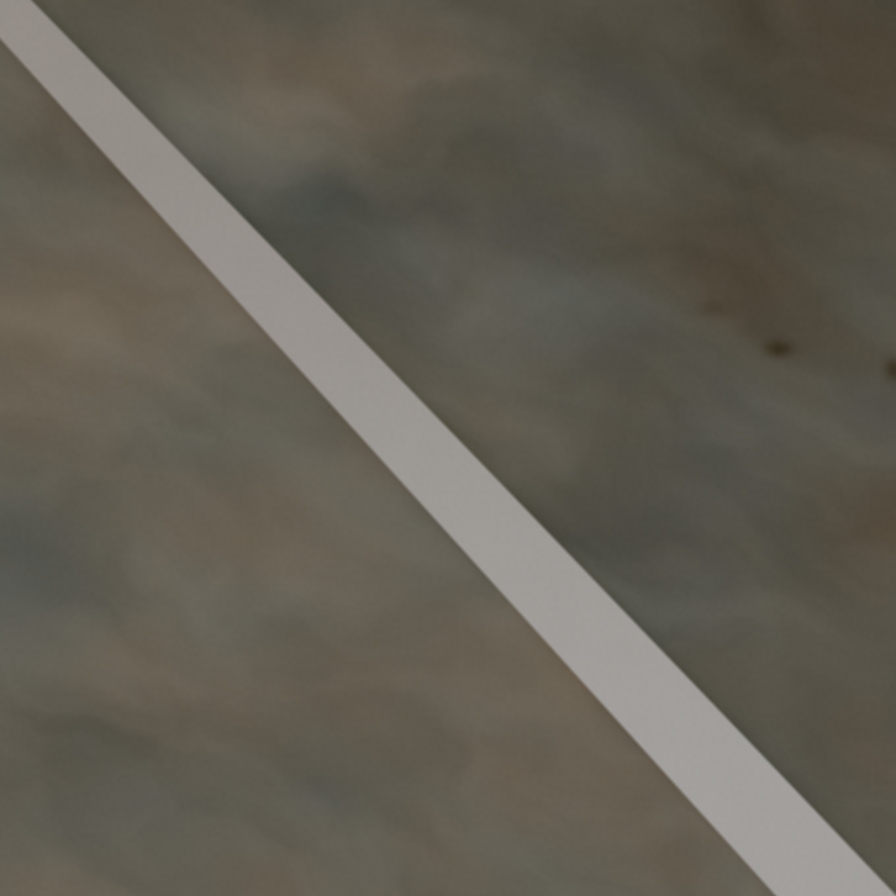
Write a WebGL 2 fragment shader that draws this texture.

```glsl
#version 300 es
precision highp float;
// A pale painted stripe crossing a mottled grey-brown floor on the diagonal.
// The floor is two base tones plus soft patches and warped gradient noise;
// the stripe is the area between two edges that widen toward the lower right.

#define FLOOR_LEFT   vec3(0.393, 0.371, 0.325)
#define FLOOR_RIGHT  vec3(0.338, 0.325, 0.287)
#define STRIPE_FAR   vec3(0.580, 0.555, 0.535)
#define STRIPE_NEAR  vec3(0.635, 0.625, 0.612)
#define WARMTH       vec3(0.8, 0.0, -0.6)
#define MOTTLE       0.075
#define EDGE_SOFT    0.0028
#define FRINGE_WIDTH 0.007

uniform vec2 u_resolution;
out vec4 fragColor;

vec2 hashGradient(vec2 cell) {
    vec3 h = fract(vec3(cell.xyx) * vec3(0.1031, 0.1030, 0.0973));
    h += dot(h, h.yzx + 33.33);
    float angle = 6.2832 * fract((h.x + h.y) * h.z);
    return vec2(cos(angle), sin(angle));
}

float gradientNoise(vec2 p) {
    vec2 i = floor(p), f = fract(p);
    vec2 u = f * f * f * (f * (f * 6.0 - 15.0) + 10.0);
    vec2 e = vec2(1.0, 0.0);
    float a = dot(hashGradient(i), f);
    float b = dot(hashGradient(i + e.xy), f - e.xy);
    float c = dot(hashGradient(i + e.yx), f - e.yx);
    float d = dot(hashGradient(i + e.xx), f - e.xx);
    return mix(mix(a, b, u.x), mix(c, d, u.x), u.y);
}

float fbm(vec2 p) {
    float sum = 0.0, amplitude = 0.5;
    for (int k = 0; k < 5; k++) {
        sum += amplitude * gradientNoise(p);
        p = mat2(1.6, 1.1, -1.1, 1.6) * p + 7.3;
        amplitude *= 0.48;
    }
    return sum;
}

// Soft elliptical patch; tone holds (lightness, warmth)
vec2 patchTone(vec2 p, vec2 center, vec2 radius, vec2 tone) {
    vec2 q = (p - center) / radius;
    return tone * exp(-dot(q, q));
}

vec2 rightPatches(vec2 p) {
    vec2 t = patchTone(p, vec2(0.97, 0.98), vec2(0.30, 0.15), vec2(-0.060, 0.010));
    t += patchTone(p, vec2(0.84, 0.73), vec2(0.17, 0.11), vec2(-0.045, 0.012));
    t += patchTone(p, vec2(0.27, 0.87), vec2(0.10, 0.07), vec2(0.070, 0.008));
    t += patchTone(p, vec2(0.42, 0.94), vec2(0.20, 0.07), vec2(0.025, 0.015));
    t += patchTone(p, vec2(0.35, 0.76), vec2(0.11, 0.06), vec2(-0.028, -0.015));
    t += patchTone(p, vec2(0.60, 0.63), vec2(0.13, 0.09), vec2(0.030, -0.012));
    t += patchTone(p, vec2(0.69, 0.43), vec2(0.10, 0.05), vec2(-0.030, -0.006));
    t += patchTone(p, vec2(0.97, 0.41), vec2(0.08, 0.05), vec2(-0.035, 0.022));
    t += patchTone(p, vec2(0.90, 0.32), vec2(0.10, 0.06), vec2(0.012, 0.004));
    return t;
}

vec2 leftPatches(vec2 p) {
    vec2 t = patchTone(p, vec2(0.06, 0.86), vec2(0.12, 0.08), vec2(-0.025, -0.006));
    t += patchTone(p, vec2(0.13, 0.63), vec2(0.15, 0.09), vec2(0.018, 0.010));
    t += patchTone(p, vec2(0.03, 0.37), vec2(0.11, 0.10), vec2(-0.025, -0.022));
    t += patchTone(p, vec2(0.38, 0.38), vec2(0.15, 0.08), vec2(0.015, 0.004));
    t += patchTone(p, vec2(0.58, 0.21), vec2(0.13, 0.08), vec2(0.010, 0.014));
    t += patchTone(p, vec2(0.08, 0.14), vec2(0.13, 0.07), vec2(-0.040, -0.014));
    t += patchTone(p, vec2(0.38, 0.13), vec2(0.15, 0.06), vec2(-0.030, -0.012));
    return t;
}

// Small brown stains
float stains(vec2 p) {
    float s = patchTone(p, vec2(0.868, 0.610), vec2(0.016, 0.009), vec2(1.0)).x;
    s += patchTone(p, vec2(0.998, 0.588), vec2(0.010, 0.012), vec2(1.0)).x;
    return s + patchTone(p, vec2(0.795, 0.655), vec2(0.018, 0.010), vec2(0.4)).x;
}

void main() {
    vec2 p = gl_FragCoord.xy / u_resolution;
    float down = 1.0 - p.y;

    // Signed distances to the stripe edges, positive to their right
    float toLeft = 0.74 * (p.x - 0.905 * (down - 0.043));
    float toRight = 0.72 * (p.x - 0.035 - 0.966 * down - 0.012 * down * (1.0 - down));
    float soft = max(EDGE_SOFT, 0.7 / u_resolution.y);
    float stripe = smoothstep(-soft, soft, toLeft) * smoothstep(soft, -soft, toRight);
    float side = step(0.0, toLeft + toRight);

    // Floor: patches displaced by noise, then streaks falling to the right
    vec2 warp = vec2(fbm(p * 5.0), fbm(p * 5.0 + 19.0));
    vec2 q = p + 0.09 * warp;
    vec2 tone = mix(leftPatches(q), rightPatches(q), side);
    vec2 streak = vec2(p.x * 0.95 - p.y * 0.3, p.x * 0.45 + p.y);
    float mottle = fbm(streak * vec2(5.0, 11.0) + warp * 1.5);
    float hue = fbm(streak * vec2(4.0, 7.0) + 41.0);
    vec3 ground = mix(FLOOR_LEFT, FLOOR_RIGHT, side);
    ground += tone.x + tone.y * WARMTH + MOTTLE * mottle + 0.05 * hue * WARMTH;
    ground -= vec3(0.09, 0.10, 0.12) * stains(p);

    // Thin dark fringes where the paint meets the floor
    ground -= vec3(0.050, 0.042, 0.050) * exp(-abs(toRight) / FRINGE_WIDTH);
    ground -= vec3(0.030, 0.040, 0.045) * exp(-abs(toLeft) / FRINGE_WIDTH);

    vec3 paint = mix(STRIPE_FAR, STRIPE_NEAR, smoothstep(0.0, 0.9, down));
    paint += 0.012 * fbm(p * 14.0);
    vec3 color = mix(ground, paint, stripe) + 0.008 * gradientNoise(p * 170.0);
    fragColor = vec4(color, 1.0);
}
```
